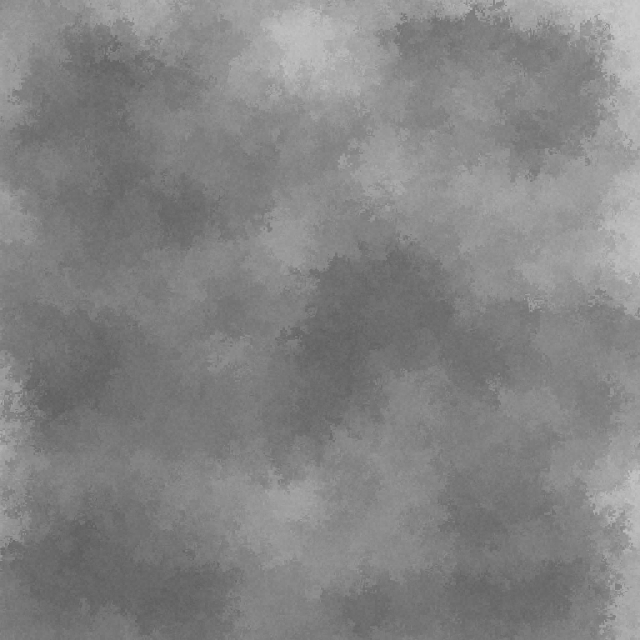
Give the GLSL for this texture, as a WebGL 1 fragment shader.

```glsl
precision highp float;
// Soft grey clouds whose tonal borders crumble into fine ragged grain.

uniform vec2 u_resolution;

const float DARK_GREY = 0.385;
const float LIGHT_GREY = 0.765;
const vec2 TONE_RANGE = vec2(-0.50, 0.86);   // cloud values mapped dark to light
const vec2 CLOUD_SCALE = vec2(2.5, 3.1);     // cloud cells across the canvas
const vec2 CLOUD_OFFSET = vec2(3.15, 5.4);
const float CLOUD_GAIN = 0.5;
const float GRAIN_CELLS = 256.0;             // finest grain across the canvas
const float GRAIN_SPREAD = 2.1;              // displacement in grain cells
const float TATTER_CELLS = 30.0;
const float TATTER_SPREAD = 1.2;
const float EDGE_LIGHT = 0.20;
const float RIGHT_LIGHT = 0.28;
const float CORNER_LIGHT = 0.50;
const float SPECKLE = 0.014;

// Two pseudo-random values in -1..1 for a cell
vec2 hash2(vec2 cell) {
  vec3 h = fract(vec3(cell.xyx) * vec3(0.1031, 0.1030, 0.0973));
  h += dot(h, h.yzx + 33.33);
  return fract((h.xx + h.yz) * h.zy) * 2.0 - 1.0;
}

float gradientNoise(vec2 p) {
  vec2 cell = floor(p);
  vec2 f = p - cell;
  vec2 blend = f * f * f * (f * (f * 6.0 - 15.0) + 10.0);
  vec2 right = vec2(1.0, 0.0);
  vec2 up = vec2(0.0, 1.0);
  float a = dot(hash2(cell), f);
  float b = dot(hash2(cell + right), f - right);
  float c = dot(hash2(cell + up), f - up);
  float d = dot(hash2(cell + 1.0), f - 1.0);
  return mix(mix(a, b, blend.x), mix(c, d, blend.x), blend.y);
}

// Nested displacement, fine to coarse, so that coarse patches get ragged rims
vec2 crumble(vec2 p) {
  float cells = GRAIN_CELLS;
  for (int i = 0; i < 3; i++) {
    p += 0.5 * GRAIN_SPREAD / cells * hash2(floor(p * cells) + 17.0 * float(i));
    cells *= 0.5;
  }
  vec2 q = p * TATTER_CELLS + 40.0;
  vec2 shift = vec2(gradientNoise(q), gradientNoise(q + 71.5));
  return p + TATTER_SPREAD / TATTER_CELLS * shift;
}

float clouds(vec2 p) {
  vec2 q = p * CLOUD_SCALE + CLOUD_OFFSET;
  float sum = 0.0;
  float weight = 1.0;
  for (int i = 0; i < 4; i++) {
    sum += weight * gradientNoise(q);
    q = mat2(0.8, 0.6, -0.6, 0.8) * q * 2.03 + 11.7;
    weight *= CLOUD_GAIN;
  }
  return sum;
}

float greyAt(vec2 uv) {
  vec2 p = crumble(uv);
  float value = clouds(p);

  // Pale margin, strongest on the right and in the upper right corner
  vec2 fromCentre = abs(p - 0.5);
  float margin = smoothstep(0.43, 0.52, max(fromCentre.x, fromCentre.y));
  float rightSide = smoothstep(0.90, 1.0, p.x);
  float corner = 1.0 - smoothstep(0.05, 0.42, distance(p, vec2(1.0)));
  value += EDGE_LIGHT * margin + RIGHT_LIGHT * rightSide + CORNER_LIGHT * corner;

  float tone = smoothstep(TONE_RANGE.x, TONE_RANGE.y, value);
  float speckle = SPECKLE * hash2(floor(uv * GRAIN_CELLS) + 90.0).x;
  speckle += SPECKLE * hash2(floor(p * GRAIN_CELLS * 0.5) + 230.0).y;
  return mix(DARK_GREY, LIGHT_GREY, tone) + speckle;
}

void main() {
  // Four samples per pixel smooth the grain borders
  float grey = 0.0;
  for (int i = 0; i < 4; i++) {
    float k = float(i);
    vec2 sub = vec2(mod(k, 2.0), floor(k * 0.5)) * 0.5 - 0.25;
    grey += 0.25 * greyAt((gl_FragCoord.xy + sub) / u_resolution);
  }
  gl_FragColor = vec4(vec3(grey), 1.0);
}
```
